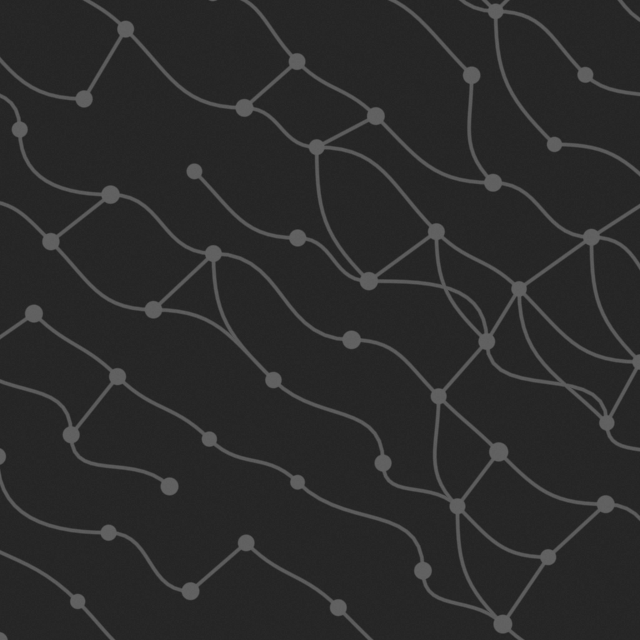
Give the GLSL for this pattern, as a Shadertoy shader.

```glsl
// Grey circuit-like network: flowing diagonal strands with round nodes on a dark ground.

const vec3  GROUND_COLOR = vec3(0.150);
const vec3  LINE_COLOR   = vec3(0.362);
const vec3  NODE_COLOR   = vec3(0.380);
const vec2  ALONG        = vec2(0.155, -0.100);  // step from node to node on a strand
const vec2  ACROSS       = vec2(0.085,  0.080);  // step to the next strand
const vec2  JITTER       = vec2(0.50, 0.24);     // node scatter in lattice steps
const float LINE_HALF    = 0.0029;               // half line width
const float NODE_MIN     = 0.0115;               // node radius range
const float NODE_MAX     = 0.0150;
const float STRAND_SHARE = 0.90;                 // chance of each connection
const float LINK_SHARE   = 0.50;
const float BRANCH_SHARE = 0.17;
const float LINK_SKEW    = 0.05;                 // allowed deviation of links from 45 degrees
const float HANDLE       = 0.45;                 // curve handle, relative to chord length
const float GRAIN        = 0.012;
const float GRAIN_CELLS  = 512.0;
const int   CURVE_STEPS  = 14;
const vec2  DIAGONAL     = vec2(0.7071, -0.7071);
const vec2  DOWN         = vec2(0.0, -1.0);

// Integer hash: three values in 0..1 per cell and salt
vec3 hash3(vec2 cell, int salt) {
    uvec3 v = uvec3(ivec3(ivec2(cell), salt)) * 1664525u + 1013904223u;
    v.x += v.y * v.z; v.y += v.z * v.x; v.z += v.x * v.y;
    v ^= v >> 16u;
    v.x += v.y * v.z; v.y += v.z * v.x; v.z += v.x * v.y;
    return vec3(v >> 8u) / 16777216.0;
}

vec2 nodePosition(vec2 cell) {
    vec2 q = cell + (hash3(cell, 1).xy - 0.5) * JITTER;
    return q.x * ALONG + q.y * ACROSS;
}

// Strand direction at a node: level, diagonal or straight down
vec2 nodeTangent(vec2 cell) {
    float pick = hash3(cell, 2).x;
    return pick < 0.46 ? vec2(1.0, 0.0) : pick < 0.88 ? DIAGONAL : DOWN;
}

float segmentDistance(vec2 p, vec2 a, vec2 b) {
    vec2 ab = b - a;
    float t = clamp(dot(p - a, ab) / dot(ab, ab), 0.0, 1.0);
    return length(p - a - t * ab);
}

// Distance to a cubic curve with given end tangents
float curveDistance(vec2 p, vec2 a, vec2 b, vec2 startDir, vec2 endDir) {
    float chord = length(b - a);
    if (segmentDistance(p, a, b) > 0.4 * chord + 0.01) return 1.0;
    vec2 c = a + startDir * HANDLE * chord;
    vec2 d = b - endDir * HANDLE * chord;
    vec2 previous = a;
    float nearest = 1.0;
    for (int i = 1; i <= CURVE_STEPS; i++) {
        float t = float(i) / float(CURVE_STEPS), s = 1.0 - t;
        vec2 point = s*s*s * a + 3.0*s*s*t * c + 3.0*s*t*t * d + t*t*t * b;
        nearest = min(nearest, segmentDistance(p, previous, point));
        previous = point;
    }
    return nearest;
}

void mainImage(out vec4 fragColor, in vec2 fragCoord) {
    vec2 uv = fragCoord / iResolution.y;
    float pixel = 1.0 / iResolution.y;
    vec2 base = floor(inverse(mat2(ALONG, ACROSS)) * uv);

    float lineDist = 1.0, nodeDist = 1.0;
    for (int j = -1; j <= 2; j++)
    for (int i = -1; i <= 1; i++) {
        vec2 cell = base + vec2(i, j);
        vec2 node = nodePosition(cell);
        vec3 chance = hash3(cell, 3);

        // Strand to the next node
        vec2 next = cell + vec2(1.0, 0.0);
        if (chance.x < STRAND_SHARE)
            lineDist = min(lineDist, curveDistance(uv, node, nodePosition(next),
                                                   nodeTangent(cell), nodeTangent(next)));

        // Rising link to the neighbouring strand
        vec2 upper = nodePosition(cell + vec2(0.0, 1.0));
        vec2 rise = upper - node;
        if (chance.y < LINK_SHARE && abs(rise.x - rise.y) < LINK_SKEW)
            lineDist = min(lineDist, segmentDistance(uv, node, upper));

        // Branch dropping to the strand below
        if (chance.z < BRANCH_SHARE)
            lineDist = min(lineDist, curveDistance(uv, node,
                           nodePosition(cell + vec2(1.0, -1.0)), DOWN, DIAGONAL));

        float radius = mix(NODE_MIN, NODE_MAX, hash3(cell, 4).x);
        nodeDist = min(nodeDist, length(uv - node) - radius);
    }

    // Layers with smooth edges
    float lineMask = smoothstep(pixel, -pixel, lineDist - LINE_HALF);
    float nodeMask = smoothstep(pixel, -pixel, nodeDist);
    vec3 color = mix(GROUND_COLOR, LINE_COLOR, lineMask);
    color = mix(color, NODE_COLOR, nodeMask);

    // Fine grain
    color += (hash3(floor(uv * GRAIN_CELLS), 5).x - 0.5) * GRAIN;
    fragColor = vec4(color, 1.0);
}
```
